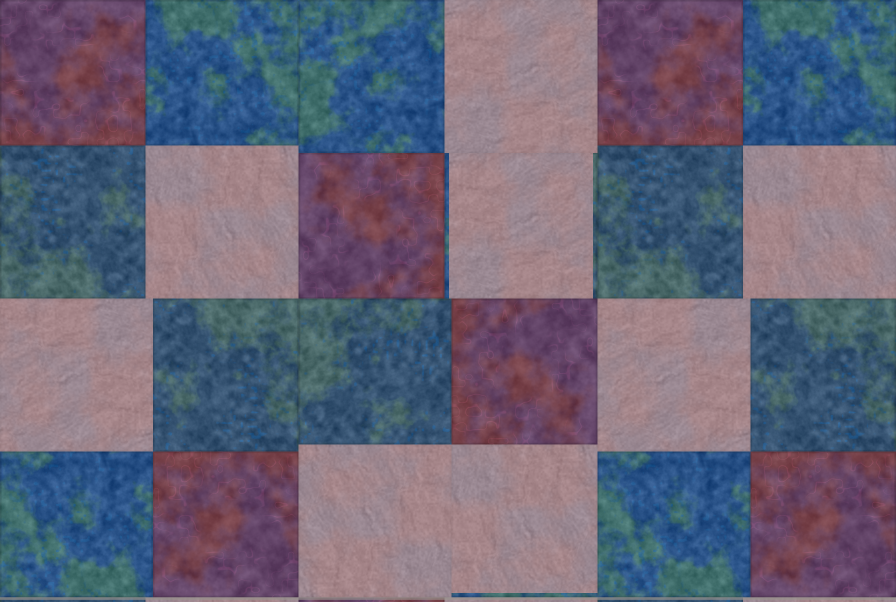
Write a Shadertoy shader that draws this pattern.

```glsl
const float COLUMNS = 6.0;
const float EDGE_SHIFT = 0.024;
const float SLIVER = 0.03;
const int RED = 0, BLUE = 1, TEAL = 2, PINK = 3;

// One repeat of four by four tiles, listed from the top row down
const int TILE_KIND[16] = int[16](0, 1, 1, 3,  2, 3, 0, 3,  3, 2, 2, 0,  1, 0, 3, 3);
const int TILE_TURN[16] = int[16](0, 0, 1, 0,  2, 3, 1, 0,  2, 0, 1, 3,  2, 2, 1, 3);

float hash(vec2 p) {
    return fract(sin(dot(p, vec2(127.1, 311.7))) * 43758.5453);
}

float noise(vec2 p) {
    vec2 i = floor(p), f = fract(p);
    f = f * f * (3.0 - 2.0 * f);
    return mix(mix(hash(i), hash(i + vec2(1, 0)), f.x),
               mix(hash(i + vec2(0, 1)), hash(i + vec2(1, 1)), f.x), f.y);
}

float fbm(vec2 p) {
    float sum = 0.0, amp = 0.52;
    for (int i = 0; i < 5; i++) {
        sum += amp * noise(p);
        p = mat2(0.8, 0.6, -0.6, 0.8) * p * 2.03 + 7.3;
        amp *= 0.5;
    }
    return sum;
}

vec2 quarterTurn(vec2 v, int turns) {
    float a = -1.5707963 * float(turns);
    return mat2(cos(a), sin(a), -sin(a), cos(a)) * (v - 0.5) + 0.5;
}

// Rust red with a purple side, mottled and veined
vec3 redStone(vec2 v) {
    float cloud = fbm(v * 4.0 + 3.0);
    float warmth = smoothstep(0.28, 0.68, cloud + 0.55 * (0.45 - v.y));
    vec3 col = mix(vec3(0.39, 0.27, 0.41), vec3(0.46, 0.25, 0.28), warmth);
    float vein = 1.0 - smoothstep(0.0, 0.07, abs(noise(v * 21.0) - 0.62));
    col += vec3(0.08, 0.03, 0.05) * vein * smoothstep(0.5, 0.75, noise(v * 7.0 + 5.0));
    return col + 0.22 * (fbm(v * 13.0 + 9.0) - 0.5);
}

// Patina: a base with green growth toward one corner and bright blue specks
vec3 patina(vec2 v, vec3 base, vec3 growth, float seed) {
    vec2 w = v + seed;
    float cloud = fbm(w * 4.5) + 0.38 * dot(v - 0.5, vec2(0.5, 0.8));
    float patches = smoothstep(0.46, 0.68, cloud + 0.3 * (fbm(w * 15.0) - 0.5));
    float rim = 1.0 - smoothstep(0.0, 0.05, abs(cloud - 0.51));
    vec3 col = mix(base, growth, patches);
    col += vec3(0.04, 0.05, 0.0) * rim * noise(w * 18.0);
    float specks = smoothstep(0.68, 0.86, noise(w * 42.0)) * smoothstep(0.35, 0.7, noise(w * 6.0));
    col = mix(col, vec3(0.14, 0.39, 0.62), 0.6 * specks);
    return col + 0.26 * (fbm(w * 20.0) - 0.5);
}

float plasterHeight(vec2 v) {
    return fbm(v * vec2(7.0, 11.0) + 2.4 * fbm(v * 5.0));
}

// Pale plaster, lit from the upper left
vec3 pinkPlaster(vec2 v) {
    float relief = plasterHeight(v + vec2(-0.012, 0.012)) - plasterHeight(v);
    vec3 col = mix(vec3(0.60, 0.53, 0.57), vec3(0.645, 0.52, 0.535), smoothstep(0.3, 0.7, fbm(v * 4.0 + 8.0)));
    return col - 0.22 * relief + 0.05 * (noise(v * 75.0) - 0.5);
}

vec3 surface(int kind, vec2 v) {
    if (kind == RED) return redStone(v);
    if (kind == BLUE) return patina(v, vec3(0.16, 0.32, 0.53), vec3(0.26, 0.44, 0.43), 2.0);
    if (kind == TEAL) return patina(v, vec3(0.21, 0.325, 0.445), vec3(0.29, 0.41, 0.41), 6.0);
    return pinkPlaster(v);
}

// p counts tiles from the upper left; inner seams of each two by two block are shifted
vec3 quilt(vec2 p) {
    vec2 block = floor(p / 2.0), q = p - 2.0 * block;
    vec2 parity = 1.0 - 2.0 * mod(vec2(block.y, block.x + block.y), 2.0);
    vec2 seam = 1.0 - EDGE_SHIFT * parity;
    vec2 side = step(seam, q);
    vec2 cell = 2.0 * block + side;
    vec2 low = q - side * seam, high = mix(seam, vec2(2), side) - q;

    bool trim = cell.y > 3.5;
    ivec2 id = ivec2(mod(cell, 4.0));
    if (trim) id.y = 1;
    int index = id.y * 4 + id.x;
    int kind = TILE_KIND[index];

    // Strips of the layer below show beside two of the tiles
    if (!trim && id == ivec2(3, 1)) {
        if (low.x < SLIVER) kind = BLUE;
        if (high.x < SLIVER) kind = TEAL;
    }
    if (id == ivec2(3, 3) && high.y < SLIVER) kind = BLUE;

    vec2 local = p - cell;
    vec2 v = quarterTurn(vec2(local.x, 1.0 - local.y), TILE_TURN[index]);
    vec3 col = surface(kind, v);
    float edge = min(min(low.x, low.y), min(high.x, high.y));
    float shade = kind == PINK ? 0.03 : 0.14;
    col *= 1.0 - shade * (1.0 - smoothstep(0.004, 0.016, edge));
    float line = 1.0 - smoothstep(0.006, 0.012, abs(p.y - 4.008));
    return mix(col, vec3(0.60, 0.58, 0.56), 0.7 * line);
}

void mainImage(out vec4 fragColor, in vec2 fragCoord) {
    vec3 sum = vec3(0);
    for (int i = 0; i < 4; i++) {
        vec2 pos = fragCoord + 0.5 * vec2(i & 1, i >> 1) - 0.25;
        sum += quilt(vec2(pos.x, iResolution.y - pos.y) * COLUMNS / iResolution.x);
    }
    fragColor = vec4(sum / 4.0, 1.0);
}
```
